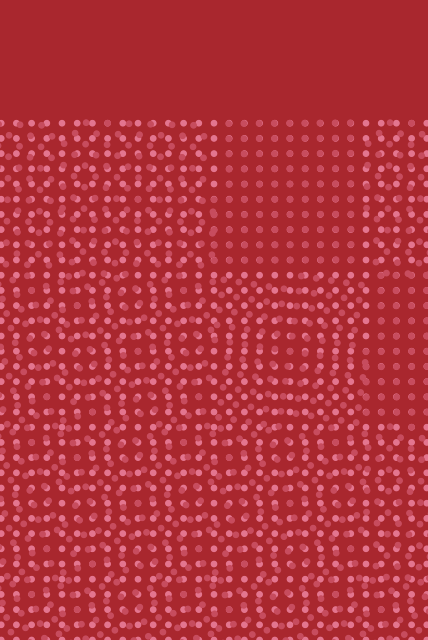
Write a Shadertoy shader that draws this pattern.

```glsl
// Moire of two dot lattices on red: a fixed grid, and a copy turned block by block.
const vec3 RED = vec3(0.663, 0.153, 0.180);
const vec3 PINK = vec3(0.89, 0.46, 0.56);
const vec3 ROSE = vec3(0.78, 0.30, 0.37);
const float PITCH = 0.02375;      // dot spacing, in canvas heights
const float TOP_MARGIN = 0.1925;  // blank band above the first row
const float RADIUS = 0.22;        // dot radius, in pitches
const float BLOCK = 10.0;         // dots along one block side
const float WIDE_TURN = 43.6;     // block rotations, in degrees
const float MID_TURN = 16.26;
const float BACK_TURN = -8.5;
const float SLIGHT_TURN = 0.4;
const float EDGE_SLACK = 0.05;

// Rotation of a block; column 0 starts at mid canvas, row 0 at the top.
float blockTurn(vec2 id) {
    float turn = id.y < 0.5 ? WIDE_TURN : MID_TURN;
    if (id == vec2(1.0, 2.0)) turn = WIDE_TURN;
    if (id == vec2(0.0, 1.0)) turn = BACK_TURN;
    if (id == vec2(0.0) || id == vec2(1.0)) turn = SLIGHT_TURN;
    return radians(turn);
}

float dotMask(float dist, float soft) {
    return 1.0 - smoothstep(RADIUS - soft, RADIUS + soft, dist);
}

// Coverage of the turned dots whose centres lie inside the given block.
float turnedDots(vec2 q, vec2 id, float soft) {
    float a = blockTurn(id);
    mat2 turn = mat2(cos(a), -sin(a), sin(a), cos(a));
    vec2 local = (q - (id + 0.5) * BLOCK) * transpose(turn);
    local = transpose(turn) * (q - (id + 0.5) * BLOCK);
    vec2 node = round(local);
    vec2 centre = turn * node;
    vec2 low = -0.5 * BLOCK - vec2(0.0, EDGE_SLACK);
    float high = 0.5 * BLOCK - EDGE_SLACK;
    bool inside = all(greaterThanEqual(centre, low)) && all(lessThan(centre, vec2(high)));
    return inside ? dotMask(length(local - node), soft) : 0.0;
}

void mainImage(out vec4 fragColor, in vec2 fragCoord) {
    // Lattice units, y pointing down from the first row
    vec2 p = vec2(fragCoord.x - 0.5 * iResolution.x, iResolution.y - fragCoord.y) / iResolution.y;
    vec2 q = (p - vec2(0.0, TOP_MARGIN)) / PITCH;
    float soft = 0.6 / (PITCH * iResolution.y);

    // Fixed grid
    vec2 node = vec2(round(q.x), max(round(q.y), 0.0));
    vec3 color = mix(RED, PINK, dotMask(length(q - node), soft));

    // Turned grid, including dots that spill over from adjoining blocks
    vec2 home = floor(q / BLOCK);
    float cover = 0.0;
    for (int j = -1; j <= 1; j++) {
        for (int i = -1; i <= 1; i++) {
            vec2 id = home + vec2(i, j);
            if (id.y >= 0.0) cover = max(cover, turnedDots(q, id, soft));
        }
    }
    color = mix(color, ROSE, cover);
    fragColor = vec4(color, 1.0);
}
```
